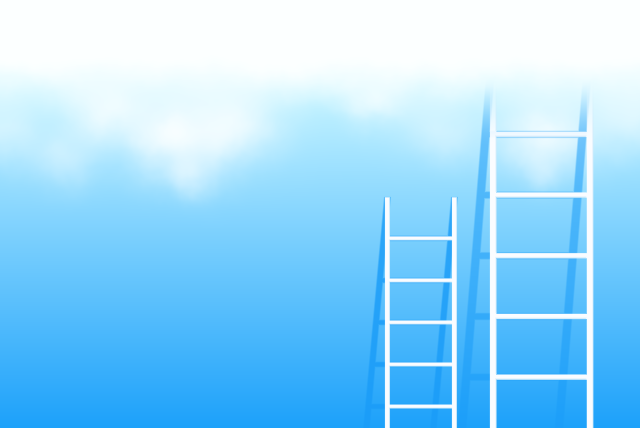
Write a Shadertoy shader that draws this background.

```glsl
vec2 gradientAt(vec2 cell) {
    float angle = 6.2832 * fract(sin(dot(cell, vec2(127.1, 311.7))) * 43758.5);
    return vec2(cos(angle), sin(angle));
}

float gradientNoise(vec2 p) {
    vec2 i = floor(p), f = fract(p);
    vec2 u = f * f * f * (f * (f * 6.0 - 15.0) + 10.0);
    vec2 e = vec2(0.0, 1.0);
    float low = mix(dot(gradientAt(i), f), dot(gradientAt(i + e.yx), f - e.yx), u.x);
    float high = mix(dot(gradientAt(i + e), f - e), dot(gradientAt(i + 1.0), f - 1.0), u.x);
    return mix(low, high, u.y);
}

float fbm(vec2 p) {
    float sum = 0.0, amplitude = 0.5;
    for (int i = 0; i < 4; i++) {
        sum += amplitude * gradientNoise(p);
        p = p * 2.03 + 7.3;
        amplitude *= 0.5;
    }
    return sum;
}

// Soft cloud bank with hanging puffs: centre, radius, strength
float cloudCover(vec2 p) {
    const vec4 puffs[11] = vec4[11](
        vec4(0.00, 0.70, 0.07, 0.45), vec4(0.15, 0.63, 0.06, 0.42),
        vec4(0.25, 0.74, 0.07, 0.75), vec4(0.40, 0.69, 0.08, 0.90),
        vec4(0.43, 0.59, 0.05, 0.55), vec4(0.53, 0.71, 0.09, 0.80),
        vec4(0.88, 0.76, 0.05, 0.65), vec4(1.03, 0.70, 0.07, 0.42),
        vec4(1.28, 0.69, 0.08, 0.80), vec4(1.27, 0.61, 0.04, 0.30),
        vec4(1.48, 0.73, 0.08, 0.55));
    vec2 q = p + 0.05 * vec2(fbm(p * 9.0), fbm(p * 9.0 + 31.0));
    float openSky = 1.0 - smoothstep(0.71, 0.87, q.y);
    for (int i = 0; i < 11; i++) {
        vec2 d = (q - puffs[i].xy) / (puffs[i].z * vec2(1.35, 1.0));
        openSky *= 1.0 - puffs[i].w * exp(-dot(d, d));
    }
    return 1.0 - openSky;
}

float box(vec2 p, vec2 halfSize) {
    vec2 d = abs(p) - halfSize;
    return length(max(d, 0.0)) + min(max(d.x, d.y), 0.0);
}

// Two rails and five evenly spaced rungs
float ladder(vec2 p, vec2 rails, float top, float topRung, float gap, float width) {
    float middle = 0.5 * (rails.x + rails.y), span = 0.5 * (rails.y - rails.x);
    float x = p.x - middle;
    float rail = box(vec2(abs(x) - span, p.y - top + 1.0), vec2(width, 1.0));
    float index = clamp(round((p.y - topRung) / gap), -4.0, 0.0);
    float rung = box(vec2(x, p.y - topRung - index * gap), vec2(span, width * 0.8));
    return min(rail, rung);
}

float cover(float d, float softness) {
    return 1.0 - smoothstep(-softness, softness, d);
}

// Leaning shadow first, then the lit ladder
vec3 drawLadder(vec3 colour, vec2 p, vec2 rails, float top, float topRung, float gap,
                float width, float lean, float shadowStrength, float visibility) {
    float pixel = 0.7 / iResolution.y;
    vec2 shadowPoint = p + vec2(lean * max(top - p.y, 0.0), 0.0);
    float shadow = cover(ladder(shadowPoint, rails, top, topRung, gap, width * 1.25), pixel + 0.001);
    colour = mix(colour, vec3(0.10, 0.61, 0.97), shadow * shadowStrength * visibility);

    float body = cover(ladder(p, rails, top, topRung, gap, width), pixel);
    vec2 lightShift = vec2(0.25, -0.35) * width;
    float lit = cover(ladder(p + lightShift, rails, top, topRung, gap, width), pixel + 0.001);
    vec3 paint = mix(vec3(0.82, 0.92, 0.98), vec3(0.98, 0.99, 1.0), lit);
    return mix(colour, paint, body * visibility);
}

void mainImage(out vec4 fragColor, in vec2 fragCoord) {
    vec2 p = fragCoord / iResolution.y;
    p.x *= 1.5 * iResolution.y / iResolution.x;

    // Sky and clouds
    vec3 colour = min(vec3(0.11, 0.63, 0.98) + p.y * vec3(0.83, 0.41, 0.03), 1.0);
    colour = mix(colour, vec3(0.99, 1.0, 1.0), cloudCover(p));

    // Tall ladder fading into the clouds, then the short one
    float fade = 1.0 - smoothstep(0.66, 0.82, p.y);
    colour = drawLadder(colour, p, vec2(1.156, 1.383), 0.91, 0.686, 0.1418,
                        0.0078, 0.08, 0.55, fade);
    colour = drawLadder(colour, p, vec2(0.908, 1.065), 0.539, 0.443, 0.0982,
                        0.0058, 0.091, 0.82, 1.0);

    fragColor = vec4(colour, 1.0);
}
```
